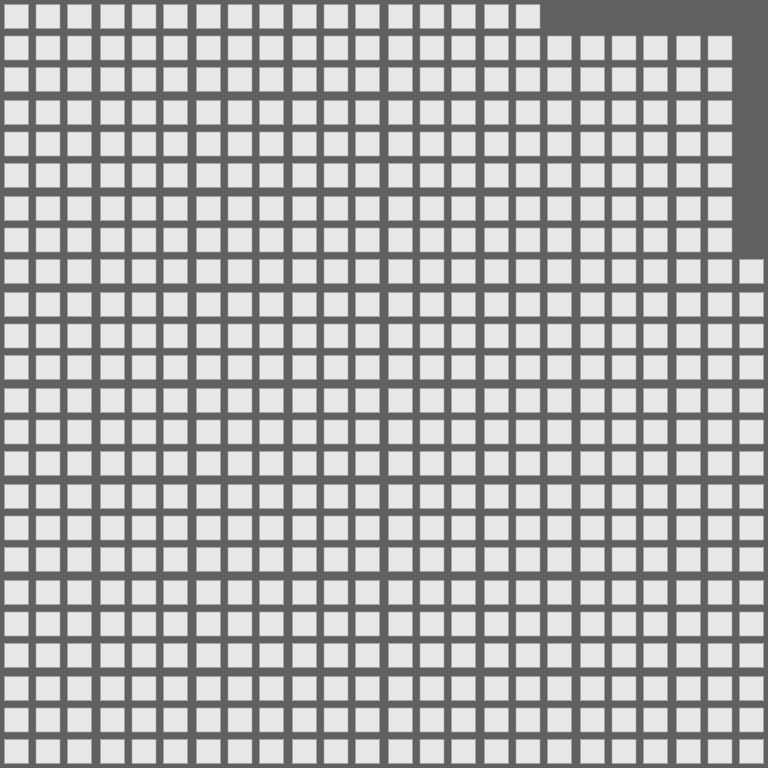
Write a three.js fragment shader that draws this pattern.

```glsl
varying vec2 vUv;

const float GRID_COUNT = 24.0;         // tiles along each side
const float TILE_FILL = 0.75;          // tile width as a share of its cell
const float SNAP_STEPS = 512.0;        // fine lattice that tile centres sit on
const float EDGE_WIDTH = 1.0 / 512.0;  // softness of tile edges
const float TOP_ROW_TILES = 17.0;      // tiles kept in the top row
const float LAST_COLUMN_TILES = 16.0;  // tiles kept in the right column
const vec3 TILE_COLOR = vec3(0.908);
const vec3 GROUT_COLOR = vec3(0.378);

float boxDistance(vec2 p, vec2 halfSize) {
  vec2 d = abs(p) - halfSize;
  return length(max(d, 0.0)) + min(max(d.x, d.y), 0.0);
}

// Cell centre rounded to the lattice, so gaps vary slightly
vec2 snappedCentre(vec2 cell) {
  vec2 centre = (cell + 0.5) / GRID_COUNT;
  return floor(centre * SNAP_STEPS + 0.5) / SNAP_STEPS;
}

// 1 where the cell holds a tile, 0 in the notched corner
float tilePresent(vec2 cell) {
  float last = GRID_COUNT - 1.0;
  float topGap = step(last, cell.y) * step(TOP_ROW_TILES, cell.x);
  float sideGap = step(last, cell.x) * step(LAST_COLUMN_TILES, cell.y);
  return 1.0 - max(topGap, sideGap);
}

void main() {
  vec2 cell = min(floor(vUv * GRID_COUNT), GRID_COUNT - 1.0);
  vec2 halfSize = vec2(0.5 * TILE_FILL / GRID_COUNT);
  float dist = boxDistance(vUv - snappedCentre(cell), halfSize);

  // Smooth coverage across the tile edge
  float coverage = clamp(0.5 - dist / EDGE_WIDTH, 0.0, 1.0);
  float tile = coverage * tilePresent(cell);
  gl_FragColor = vec4(mix(GROUT_COLOR, TILE_COLOR, tile), 1.0);
}
```
